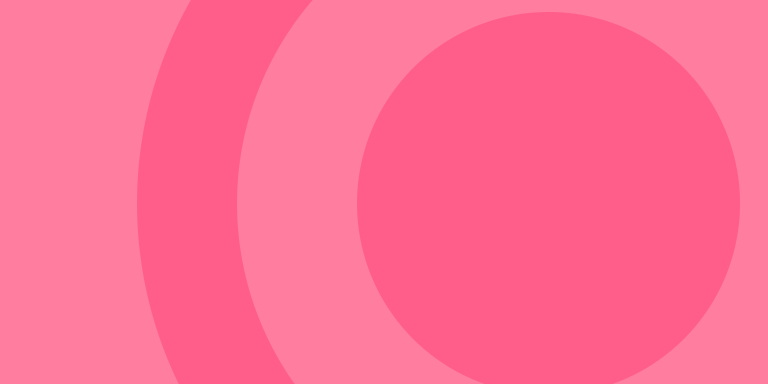
Reproduce this background procedurally as a WebGL 1 fragment shader.

```glsl
precision highp float;
// Flat pink background: a large disc with a concentric ring cropped by the canvas.

uniform vec2 u_resolution;

// Lengths are in canvas heights, measured from the lower left.
#define CENTER vec2(1.4284, 0.4701)
#define DISC_RADIUS 0.4987
#define RING_INNER 0.8112
#define RING_OUTER 1.0716
#define LIGHT_PINK vec3(1.0, 0.49, 0.62)
#define DEEP_PINK vec3(1.0, 0.37, 0.54)

// Coverage of a shape from its signed distance, softened over one pixel.
float coverage(float signedDistance) {
  return clamp(0.5 - signedDistance * u_resolution.y, 0.0, 1.0);
}

void main() {
  vec2 position = gl_FragCoord.xy / u_resolution.y;
  float radius = length(position - CENTER);

  // Signed distances to the disc and the ring
  float disc = radius - DISC_RADIUS;
  float ring = abs(radius - 0.5 * (RING_INNER + RING_OUTER))
             - 0.5 * (RING_OUTER - RING_INNER);

  // Both shapes share one flat colour
  float shape = coverage(min(disc, ring));
  gl_FragColor = vec4(mix(LIGHT_PINK, DEEP_PINK, shape), 1.0);
}
```
